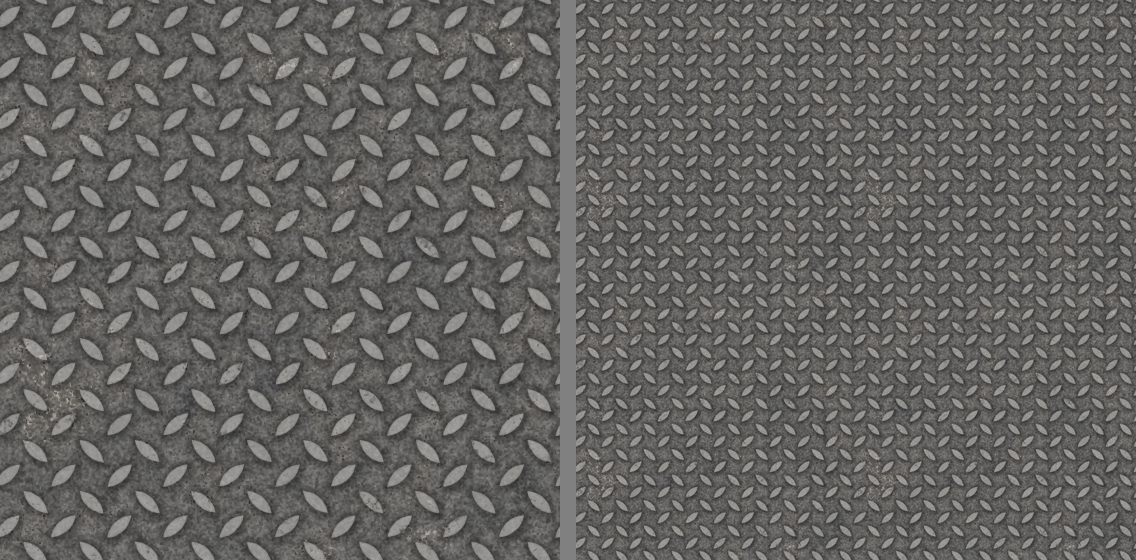
Left: one tile. Right: repeated 2 by 2.
Reproduce this texture procedurally as a three.js fragment shader.

```glsl
#define REPEATS vec2(10.0, 11.0)
#define RISING_AT vec2(0.134, 0.66)
#define FALLING_AT vec2(0.632, 0.14)
#define LENS_SIZE vec2(0.0280, 0.0098)
#define LENS_ANGLE 0.74
#define EDGE 0.0014
#define SHADOW_WIDTH 0.019
#define SHADOW_DEPTH 0.36
#define PLATE_TONE 0.397
#define LENS_TONE 0.585
#define GRAIN 0.16
#define WEAR 0.5

varying vec2 vUv;

vec3 hash3(vec2 p) {
  vec3 q = fract(p.xyx * vec3(0.1031, 0.1030, 0.0973));
  q += dot(q, q.yxz + 33.33);
  return fract((q.xxy + q.yzz) * q.zyx);
}

// Wrapping cellular noise: x = nearest point distance, y = blended cell value
vec2 cells(vec2 uv, float count) {
  vec2 p = uv * count;
  vec2 base = floor(p);
  float nearest = 2.0;
  float total = 0.005;
  float value = 0.0025;
  for (int j = -1; j <= 1; j++) {
    for (int i = -1; i <= 1; i++) {
      vec2 cell = base + vec2(float(i), float(j));
      vec3 rnd = hash3(mod(cell, count) + count * 1.37);
      vec2 d = cell + rnd.xy - p;
      float d2 = dot(d, d);
      float weight = max(0.0, 1.0 - d2);
      weight *= weight;
      nearest = min(nearest, d2);
      value += weight * rnd.z;
      total += weight;
    }
  }
  return vec2(sqrt(nearest), value / total);
}

// Signed distance to a pointed lens lying along x
float lensShape(vec2 p, vec2 size) {
  p = abs(p);
  float drop = (size.x * size.x - size.y * size.y) / (2.0 * size.y);
  float radius = drop + size.y;
  bool beyondTip = (p.x - size.x) * drop > p.y * size.x;
  return beyondTip ? length(p - vec2(size.x, 0.0))
                   : length(p + vec2(0.0, drop)) - radius;
}

// One diagonal family of lenses: x = distance, y = random value per lens
vec2 lensGrid(vec2 uv, vec2 offset, float slant) {
  vec2 g = uv * REPEATS - offset;
  vec2 id = floor(g + 0.5);
  vec3 rnd = hash3(mod(id, REPEATS) + 57.0 + 9.0 * slant);
  vec2 p = (g - id) / REPEATS;
  p += (rnd.xy - 0.5) * 0.001;
  p.x *= slant;
  float angle = LENS_ANGLE + (rnd.y - 0.5) * 0.05;
  vec2 axis = vec2(cos(angle), sin(angle));
  vec2 q = vec2(dot(p, axis), dot(p, vec2(-axis.y, axis.x)));
  return vec2(lensShape(q, LENS_SIZE) - 0.0008, rnd.z);
}

vec2 tread(vec2 uv) {
  vec2 rising = lensGrid(uv, RISING_AT, 1.0);
  vec2 falling = lensGrid(uv, FALLING_AT, -1.0);
  return rising.x < falling.x ? rising : falling;
}

void main() {
  vec2 uv = vUv;

  // Noise layers, coarse to fine
  float patches = cells(uv, 7.0).y - 0.5;
  float clouds = cells(uv, 22.0).y - 0.5;
  float mottle = cells(uv, 61.0).y - 0.5;
  vec2 specks = cells(uv, 157.0);
  float grain = cells(uv, 290.0).y - 0.5;
  float fine = specks.y - 0.5;

  // Raised lenses with slightly ragged rims
  vec2 lens = tread(uv);
  float raised = 1.0 - smoothstep(-EDGE, EDGE, lens.x + fine * 0.001);

  // Plate: mottled tone, grime and soft contact shadow
  float plate = PLATE_TONE + 0.025 * patches + 0.045 * clouds + 0.065 * mottle
              + GRAIN * (0.65 * fine + grain);
  float shadowDist = tread(uv + vec2(-0.0012, 0.002)).x;
  float shadow = 1.0 - smoothstep(-0.004, SHADOW_WIDTH, shadowDist);
  plate *= 1.0 - SHADOW_DEPTH * shadow;

  // Lens tops: smooth pale metal, a few of them worn
  float top = LENS_TONE + 0.03 * (lens.y - 0.5) + 0.03 * clouds
            + 0.04 * fine + 0.07 * grain;
  top -= 0.04 * smoothstep(-0.004, 0.0, lens.x);
  float worn = smoothstep(0.75, 1.0, lens.y + 0.5 * mottle);
  top -= WEAR * worn * max(0.6 * fine + 0.5 * grain + 0.3 * mottle, 0.0);

  float tone = mix(plate, top, raised);

  // Dark pits gathered in dirty areas
  float dirt = smoothstep(-0.1, 0.3, clouds + 0.5 * mottle);
  float pits = 1.0 - smoothstep(0.1, 0.42, specks.x + 0.4 * grain);
  tone -= 0.12 * pits * dirt * smoothstep(0.6, 0.8, specks.y);

  // Sparse pale scuffs
  float scuffed = smoothstep(0.2, 0.5, 0.6 * patches + 0.5 * clouds + 0.4 * mottle);
  tone += 0.14 * scuffed * smoothstep(0.1, 0.4, 0.5 * fine + 0.8 * grain);

  // Warm grey with faint cool and rusty areas
  vec3 tint = vec3(1.014, 1.0, 0.974);
  float hue = clouds + 0.5 * patches;
  tint += (1.0 - raised) * hue * vec3(0.025, 0.0, -0.04);
  gl_FragColor = vec4(clamp(tone * tint, 0.0, 1.0), 1.0);
}
```
